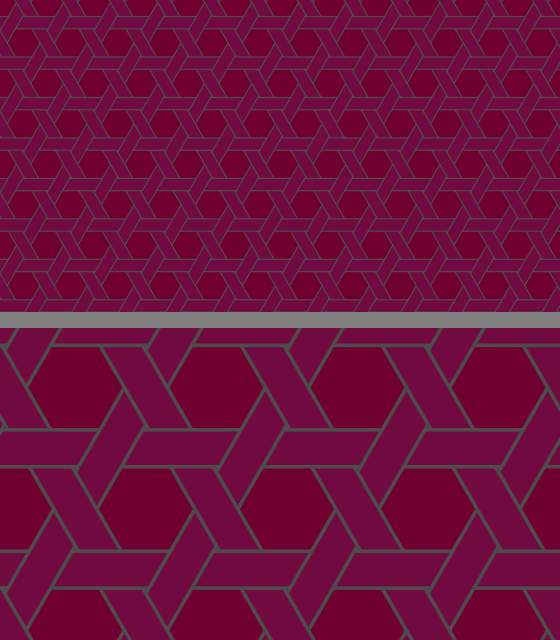
Top, the full canvas; bottom, a detail of the centre.
Give the GLSL for this pattern, as a Shadertoy shader.

```glsl
// Open hexagonal basket weave: three families of parallel outlined strips,
// 60 degrees apart, each passing over one family and under the other.
// Strips are periodic distances; cyclic coverage weights do the weaving.

const float COLUMNS = 11.907;               // repeats across the canvas
const float ROW_STRETCH = 1.0065;           // rows sit slightly closer together
const vec2  HOLE_CENTER = vec2(0.049, -0.178); // in repeats, from canvas center
const float SPACING = 0.8660254;            // between parallel strips, sqrt(3)/2
const float HALF_WIDTH = 0.1443;            // just closes the small triangles
const float OUTLINE = 0.0255;

const vec3 HOLE_COLOR    = vec3(0.44, 0.00, 0.19);
const vec3 STRIP_COLOR   = vec3(0.44, 0.04, 0.25);
const vec3 OUTLINE_COLOR = vec3(0.31, 0.29, 0.30);

// Distance to the nearest center line of a strip family
float stripDistance(vec2 p, vec2 normal, float spacing) {
    return abs(mod(dot(p, normal), spacing) - 0.5 * spacing);
}

// Antialiased coverage of a band around distance zero
float bandCoverage(float dist, float halfWidth, float pixel) {
    return clamp(0.5 + (halfWidth - dist) / pixel, 0.0, 1.0);
}

// Strip face with a darker outline along both edges
vec3 stripColor(float dist, float pixel) {
    float face = bandCoverage(dist, HALF_WIDTH - OUTLINE, pixel);
    return mix(OUTLINE_COLOR, STRIP_COLOR, face);
}

void mainImage(out vec4 fragColor, in vec2 fragCoord) {
    float pixel = COLUMNS / iResolution.x;
    vec2 p = (fragCoord - 0.5 * iResolution.xy) * pixel;
    p.y *= ROW_STRETCH;
    p -= HOLE_CENTER;

    // Horizontal, falling and rising strips
    vec3 dist = vec3(stripDistance(p, vec2(0.0, 1.0), SPACING),
                     stripDistance(p, vec2(SPACING, 0.5), SPACING),
                     stripDistance(p, vec2(SPACING, -0.5), SPACING));
    vec3 cover = vec3(bandCoverage(dist.x, HALF_WIDTH, pixel),
                      bandCoverage(dist.y, HALF_WIDTH, pixel),
                      bandCoverage(dist.z, HALF_WIDTH, pixel));

    // Horizontal over falling, falling over rising, rising over horizontal
    vec3 visible = cover * (1.0 - cover.zxy);
    vec3 bare = 1.0 - cover;

    // The weights sum to one; the triple overlap is where outlines meet
    vec3 color = HOLE_COLOR * bare.x * bare.y * bare.z
               + OUTLINE_COLOR * cover.x * cover.y * cover.z
               + stripColor(dist.x, pixel) * visible.x
               + stripColor(dist.y, pixel) * visible.y
               + stripColor(dist.z, pixel) * visible.z;

    fragColor = vec4(color, 1.0);
}
```
